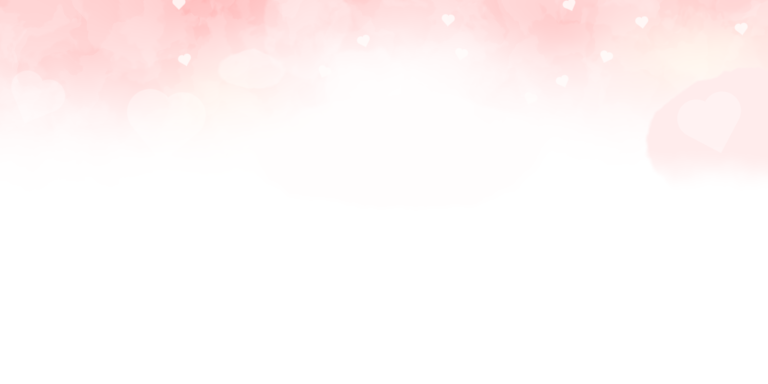
This background is drawn by a Shadertoy shader. Its source:

```glsl
// Soft watercolour sky: pink and peach pigment pooled along the top,
// fading to white paper below. Gaussian pools and noise-edged washes set
// the pigment density; pale hearts are laid over it with a distance function.

vec2 hashGradient(vec2 cell) {
    vec2 h = vec2(dot(cell, vec2(127.1, 311.7)), dot(cell, vec2(269.5, 183.3)));
    return 2.0 * fract(sin(h) * 43758.55) - 1.0;
}

float gradientNoise(vec2 p) {
    vec2 i = floor(p), f = fract(p);
    vec2 u = f * f * f * (f * (f * 6.0 - 15.0) + 10.0);
    vec2 e = vec2(0.0, 1.0);
    float low = mix(dot(hashGradient(i), f),
                    dot(hashGradient(i + e.yx), f - e.yx), u.x);
    float high = mix(dot(hashGradient(i + e), f - e),
                     dot(hashGradient(i + 1.0), f - 1.0), u.x);
    return mix(low, high, u.y);
}

float fbm(vec2 p) {
    float sum = 0.0, amp = 0.5;
    for (int i = 0; i < 5; i++) {
        sum += amp * gradientNoise(p);
        p = mat2(1.6, 1.2, -1.2, 1.6) * p + 3.7;
        amp *= 0.5;
    }
    return sum;
}

// Soft pool of pigment
float pool(vec2 p, vec2 centre, vec2 radius) {
    vec2 q = (p - centre) / radius;
    return exp(-dot(q, q));
}

// Elliptical wash; softness is a fraction of its radius
float wash(vec2 p, vec2 centre, vec2 radius, float softness) {
    return smoothstep(0.0, softness, 1.0 - length((p - centre) / radius));
}

// Coverage of a tilted heart, centred and about 1.2 sizes wide
float heart(vec2 p, vec2 centre, float size, float tilt) {
    float c = cos(tilt), s = sin(tilt);
    vec2 q = mat2(c, -s, s, c) * (p - centre) / size + vec2(0.0, 0.55);
    q.x = abs(q.x);
    vec2 tip = q - 0.5 * max(q.x + q.y, 0.0), notch = q - vec2(0.0, 1.0);
    float d = q.x + q.y > 1.0
        ? length(q - vec2(0.25, 0.75)) - 0.3536
        : sqrt(min(dot(notch, notch), dot(tip, tip))) * sign(q.x - q.y);
    float edge = 1.0 / iResolution.y;
    return 1.0 - smoothstep(-edge, edge, d * size);
}

void mainImage(out vec4 fragColor, in vec2 fragCoord) {
    vec2 p = fragCoord / iResolution.xy * vec2(2.0, 1.0);
    vec2 w = p + 0.07 * vec2(fbm(p * 6.0), fbm(p * 6.0 + 17.0));

    // Pigment density: vertical fade plus pools
    float ink = 0.65 * pow(smoothstep(0.5, 1.05, w.y), 1.5);
    ink += 0.15 * pool(w, vec2(0.0, 0.86), vec2(0.45, 0.2));
    ink += 0.38 * pool(w, vec2(0.53, 1.02), vec2(0.22, 0.1));
    ink += 0.13 * pool(w, vec2(0.42, 0.85), vec2(0.25, 0.15));
    ink += 0.28 * pool(w, vec2(1.42, 0.95), vec2(0.16, 0.1));
    ink -= 0.24 * pool(w, vec2(1.05, 0.83), vec2(0.32, 0.12));
    ink -= 0.15 * pool(w, vec2(1.82, 0.87), vec2(0.16, 0.09));
    ink = max(ink, 0.0);

    // Overlapping layers with crisp, ragged edges
    for (int i = 0; i < 4; i++) {
        float k = float(i);
        float n = fbm(w * (2.5 + 1.3 * k) + 9.3 * k);
        ink *= 1.0 + 0.13 * (smoothstep(-0.02, 0.02, n) - 0.5);
    }

    // Diluted clouds, then the faint central one
    ink *= 1.0 - 0.2 * wash(w, vec2(0.79, 0.93), vec2(0.12, 0.14), 0.08);
    ink *= 1.0 - 0.35 * wash(w, vec2(0.65, 0.82), vec2(0.085, 0.05), 0.15);
    ink *= 1.0 - 0.35 * wash(w, vec2(0.95, 0.78), vec2(0.11, 0.1), 0.15);
    ink = mix(ink, 0.035, 0.8 * wash(w, vec2(1.05, 0.6), vec2(0.4, 0.16), 0.12));

    // Rose wash at the lower right
    float rose = wash(w, vec2(2.05, 0.62), vec2(0.38, 0.21), 0.04);
    ink = mix(ink, 0.33, rose * smoothstep(0.5, 0.62, w.y));

    // Large translucent hearts
    ink *= 1.0 - 0.35 * heart(p, vec2(1.855, 0.675), 0.14, 0.3);
    ink *= 1.0 - 0.35 * heart(p, vec2(0.43, 0.67), 0.17, -0.1);
    ink *= 1.0 - 0.3 * heart(p, vec2(0.09, 0.74), 0.12, -0.4);

    vec3 colour = mix(vec3(1.0), vec3(1.0, 0.77, 0.77), ink);
    float peach = pool(w, vec2(1.82, 0.86), vec2(0.2, 0.1))
                + 0.6 * pool(w, vec2(0.56, 0.76), vec2(0.14, 0.1));
    colour += peach * (1.0 - rose) * vec3(0.0, 0.012, -0.02);

    // Small scattered hearts
    vec2 spots[12] = vec2[](
        vec2(0.466, 0.99), vec2(0.482, 0.843), vec2(0.844, 0.812),
        vec2(0.948, 0.892), vec2(1.167, 0.947), vec2(1.201, 0.858),
        vec2(1.484, 0.986), vec2(1.578, 0.851), vec2(1.672, 0.941),
        vec2(1.931, 0.924), vec2(1.381, 0.742), vec2(1.466, 0.787));
    for (int i = 0; i < 12; i++) {
        float tilt = 0.4 * sin(float(i) * 2.4);
        colour = mix(colour, vec3(1.0, 0.99, 0.985), 0.8 * heart(p, spots[i], 0.028, tilt));
    }
    fragColor = vec4(clamp(colour, 0.0, 1.0), 1.0);
}
```
